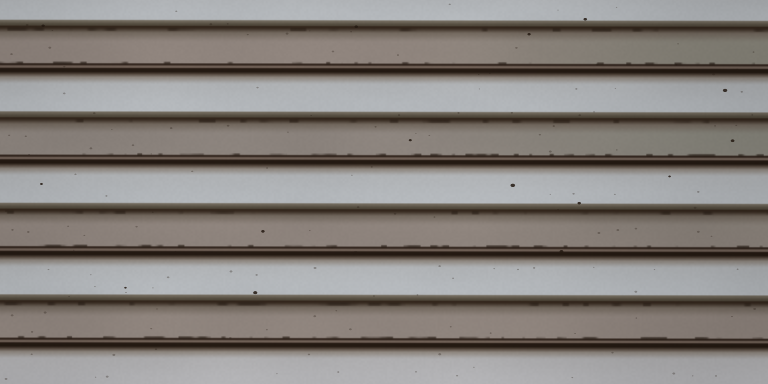
This texture is drawn by a WebGL 2 fragment shader. Its source:

```glsl
#version 300 es
precision highp float;
// Horizontal louvre slats: a pale lit face, an olive lip, a taupe shaded face
// and a double dark seam. One vertical profile is repeated with fract, then
// tinted per row and weathered with value noise, seam grime and specks.
uniform vec2 u_resolution;
out vec4 outColor;

float hash(vec2 p) {
  return fract(sin(dot(p, vec2(127.1, 311.7))) * 43758.5453);
}

float noise(vec2 p) {
  vec2 i = floor(p), f = fract(p);
  f = f * f * (3.0 - 2.0 * f);
  return mix(mix(hash(i), hash(i + vec2(1, 0)), f.x),
             mix(hash(i + vec2(0, 1)), hash(i + vec2(1, 1)), f.x), f.y);
}

// Soft step, never sharper than one pixel
float edge(float at, float t, float blur) {
  return smoothstep(at - blur, at + blur, t);
}

// Soft horizontal line centred at a height in the slat
float line(float at, float halfWidth, float t, float blur) {
  return edge(at - halfWidth, t, blur) * (1.0 - edge(at + halfWidth, t, blur));
}

// Sparse dark flecks, at most one in each grid cell
float specks(vec2 p, float cells, float chance, float radius, float pixel) {
  vec2 q = p * cells, id = floor(q);
  vec2 centre = 0.2 + 0.6 * vec2(hash(id + 3.1), hash(id + 8.7));
  vec2 d = (fract(q) - centre) / cells * vec2(0.75, 1.0);
  float r = radius * (0.4 + 0.6 * hash(id + 5.3));
  float fleck = 1.0 - smoothstep(r - pixel * 0.5, r + pixel * 0.5, length(d));
  return fleck * step(hash(id), chance);
}

void main() {
  vec2 p = gl_FragCoord.xy / u_resolution.y;
  p.y = 1.0 - p.y;
  float pixel = 1.0 / u_resolution.y;
  float across = gl_FragCoord.x / u_resolution.x;

  // Slat coordinate: t runs downward from one dark seam to the next
  float slat = (p.y - 0.1836 - 0.003 * (across - 0.5)) / 0.2383;
  float row = floor(slat), t = fract(slat);
  float blur = max(0.011, 0.7 * pixel / 0.2383);
  float tint = hash(vec2(row, 4.0)) - 0.5;

  // Lit face, emerging from the shadow of the slat above
  vec3 seam = vec3(0.14, 0.10, 0.07);
  vec3 pale = vec3(0.685, 0.695, 0.705) + vec3(0.02, 0.025, 0.03) * smoothstep(0.1, 0.4, t);
  pale -= vec3(0.01, 0.025, 0.03) * smoothstep(0.75, 1.0, p.y);
  vec3 color = mix(seam, vec3(0.33, 0.28, 0.24), smoothstep(0.01, 0.05, t));
  color = mix(color, vec3(0.55, 0.52, 0.49), smoothstep(0.035, 0.085, t));
  color = mix(color, pale, smoothstep(0.065, 0.16, t));

  // Olive lip, then the shaded face under it
  vec3 lip = mix(vec3(0.46, 0.43, 0.38), vec3(0.31, 0.28, 0.23), smoothstep(0.45, 0.51, t));
  color = mix(color, lip, edge(0.452, t, blur));
  float greenish = smoothstep(0.45, 1.0, across) * smoothstep(0.8, 0.2, p.y);
  vec3 taupe = mix(vec3(0.55, 0.515, 0.49), vec3(0.525, 0.52, 0.48), greenish);
  taupe += vec3(0.02, 0.0, -0.005) * tint;
  vec3 shade = mix(vec3(0.20, 0.15, 0.11), vec3(0.44, 0.40, 0.36), smoothstep(0.525, 0.60, t));
  shade = mix(shade, taupe, smoothstep(0.57, 0.70, t));
  color = mix(color, shade, edge(0.515, t, blur));

  // Double seam: dark groove, thin brown ridge, dark gap
  color = mix(color, vec3(0.21, 0.16, 0.13), edge(0.925, t, blur));
  color = mix(color, vec3(0.43, 0.37, 0.33), line(0.962, 0.013, t, blur));
  color = mix(color, seam, edge(0.982, t, blur));

  // Broken grime along the seam and beneath the lip
  float grime = smoothstep(0.58, 0.85, noise(vec2(p.x * 55.0, row * 7.0)));
  float lowGrime = smoothstep(0.65, 0.9, noise(vec2(p.x * 38.0, row * 9.0 + 40.0)));
  color = mix(color, seam, 0.6 * grime * line(0.922, 0.014, t, blur));
  color = mix(color, seam, 0.5 * lowGrime * line(0.553, 0.018, t, blur));

  // Faint stains, film grain and darkening toward the side edges
  color *= 1.0 + 0.035 * (noise(p * vec2(5.0, 14.0)) - 0.5);
  color *= 1.0 + 0.02 * (noise(p * 190.0) - 0.5);
  color *= 1.0 - 0.09 * smoothstep(0.6, 1.0, across) - 0.05 * smoothstep(0.25, 0.0, across);

  // A few strong flecks and many faint ones
  color = mix(color, seam, 0.85 * specks(p, 7.0, 0.10, 0.0045, pixel));
  color = mix(color, seam, 0.30 * specks(p + 0.37, 19.0, 0.22, 0.0028, pixel));
  outColor = vec4(color, 1.0);
}
```
